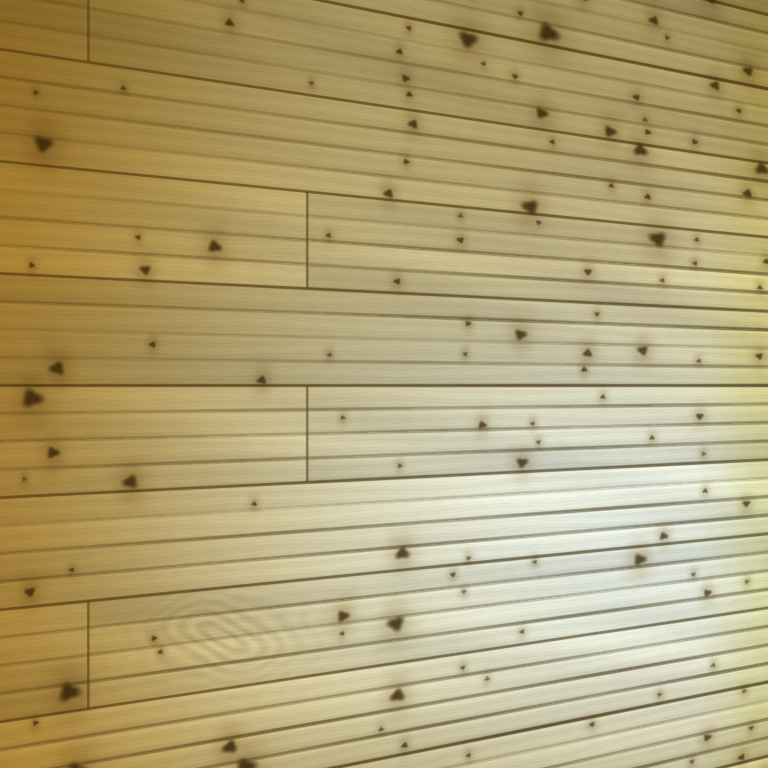
Give the GLSL for this texture, as a three.js fragment shader.

```glsl
// Pine wall panelling seen at an angle: grooved boards converge to the right.
// Perspective coordinates carry panels, four strips each, joints and knots;
// layered sines give the grain and a soft window glow lights the lower right.

varying vec2 vUv;

const float VANISH_X = 2.95;  // where the board lines meet
const float PITCH = 0.0365;   // strip height at the left edge

float hash(vec2 p) {
  return fract(sin(dot(p, vec2(127.1, 311.7))) * 43758.545);
}

// Soft line of the given half width
float line(float d, float w) {
  return 1.0 - smoothstep(w * 0.3, w, abs(d));
}

// Long wavering fibres, shifted for each strip
float grain(vec2 p, float seed) {
  float bend = sin(p.x * 4.0 + seed * 6.3) + 0.5 * sin(p.x * 11.0 + seed * 17.0);
  float broad = sin(p.y * 330.0 + bend * 1.6 + seed * 9.0);
  float fine = sin(p.y * 1050.0 + bend * 2.3 + 2.0 * sin(p.x * 23.0 + seed * 5.0));
  float fleck = sin(p.x * 130.0 + 3.0 * sin(p.y * 410.0)) * sin(p.y * 760.0 + p.x * 31.0);
  return broad * 0.45 + fine * 0.3 + fleck * 0.25;
}

// x: dark knot cores, y: the stained wood around them
vec2 knots(vec2 cellPos, float depth) {
  vec2 result = vec2(0.0);
  vec2 home = floor(cellPos);
  for (int j = -1; j <= 1; j++) {
    for (int i = -1; i <= 1; i++) {
      vec2 cell = home + vec2(float(i), float(j));
      float size = hash(cell + 41.3);
      vec2 center = cell + 0.2 + 0.6 * vec2(hash(cell + 3.7), hash(cell + 19.1));
      vec2 d = (cellPos - center) * vec2(0.14 * depth * depth, PITCH * depth);
      float present = step(0.7, hash(cell + 7.9));
      float radius = mix(0.003, 0.0125, pow(size, 4.0));
      float wobble = 1.0 + 0.18 * sin(atan(d.y, d.x) * 3.0 + size * 40.0);
      float dist = length(d * vec2(0.85, 1.0)) / (radius * wobble);
      float core = (1.0 - smoothstep(0.35, 1.25, dist)) * mix(0.5, 0.9, size);
      vec2 spread = d / (radius * vec2(2.2, 3.2));
      result = max(result, present * vec2(core, exp(-dot(spread, spread))));
    }
  }
  return result;
}

void main() {
  // Wall coordinates: u along the boards, v across them
  float depth = 1.0 - vUv.x / VANISH_X;
  float u = vUv.x / depth;
  float v = (vUv.y - 0.498) / depth;
  float strips = v / PITCH;
  float strip = floor(strips);
  float across = fract(strips);
  float row = floor(strips / 4.0);

  // Every other panel row holds one upright joint
  float jointX = 0.5425 - 0.1425 * abs(row);
  float hasJoint = mod(row, 2.0);
  float side = hasJoint * step(jointX, vUv.x);
  float seed = hash(vec2(strip, side * 5.0));

  // Light: amber at the left, straw beyond, silver glow at the lower right
  vec2 glowPos = (vUv - vec2(0.84, 0.29)) / vec2(0.53, 0.36);
  float glow = exp(-dot(glowPos, glowPos));
  vec3 amber = vec3(0.63, 0.47, 0.16);
  vec3 straw = vec3(0.73, 0.65, 0.41);
  vec3 silver = vec3(0.90, 0.93, 0.89);
  vec3 color = mix(amber, straw, smoothstep(-0.08, 0.5, vUv.x));
  color = mix(color, silver, glow * 0.97);
  vec2 sheenPos = (vUv - vec2(1.02, 0.58)) / vec2(0.14, 0.14);
  color = mix(color, vec3(0.93, 0.91, 0.70), 0.6 * exp(-dot(sheenPos, sheenPos)));
  color *= 1.0 - 0.16 * smoothstep(0.65, 1.05, vUv.y);
  color *= mix(vec3(1.0), vec3(0.96, 0.95, 0.8), smoothstep(0.9, 1.0, vUv.x));

  // Strip tone, panel tone and fibres
  color *= 1.0 + 0.09 * (seed - 0.5) + 0.07 * (hash(vec2(row, side + 31.0)) - 0.5);
  color *= 1.0 + 0.04 * grain(vec2(u, v), seed);
  color *= 0.99 + 0.025 * sin(u * 7.0 + v * 13.0 + 2.0 * sin(v * 21.0 + u * 3.0));

  // Swirled figure on a lower panel
  vec2 swirl = (vUv - vec2(0.29, 0.17)) / vec2(0.09, 0.055);
  float rings = sin(length(swirl + 0.15 * sin(swirl.yx * 4.0)) * 22.0);
  color *= 1.0 + 0.06 * rings * exp(-dot(swirl, swirl));

  // Strip grooves, deeper towards the lower right
  float rake = smoothstep(0.0, 1.1, vUv.x * 0.75 + 0.6 - vUv.y * 0.7);
  float groove = (fract(strips + 0.5) - 0.5) * PITCH * depth;
  float grooveId = floor(strips + 0.5);
  float waver = 0.85 + 0.15 * sin(u * 9.0 + grooveId * 2.4);
  float strength = mix(0.3, 1.0, hash(vec2(grooveId, 13.0))) * waver;
  vec3 grooveColor = mix(vec3(0.34, 0.23, 0.05), vec3(0.38, 0.35, 0.25), glow);
  float shadow = exp(-across * 6.0) * strength;
  color *= 1.0 - shadow * mix(0.10, 0.19, rake);
  color += 0.05 * rake * smoothstep(0.65, 0.95, across);
  color = mix(color, grooveColor, line(groove, 0.0036) * strength * mix(0.3, 0.78, rake));

  // Panel seams and upright joints
  float seam = (fract(strips / 4.0 + 0.5) - 0.5) * 4.0 * PITCH * depth;
  color = mix(color, grooveColor, line(seam, 0.0026) * 0.65);
  color = mix(color, grooveColor, line(vUv.x - jointX, 0.0026) * hasJoint * 0.6);

  // Knots over their brown stains
  vec2 knot = knots(vec2(u / 0.14, strips), depth);
  color *= mix(vec3(1.0), vec3(0.80, 0.74, 0.62), knot.y * 0.65);
  color = mix(color, mix(vec3(0.23, 0.15, 0.03), vec3(0.27, 0.23, 0.15), glow), knot.x);

  gl_FragColor = vec4(clamp(color, 0.0, 1.0), 1.0);
}
```
